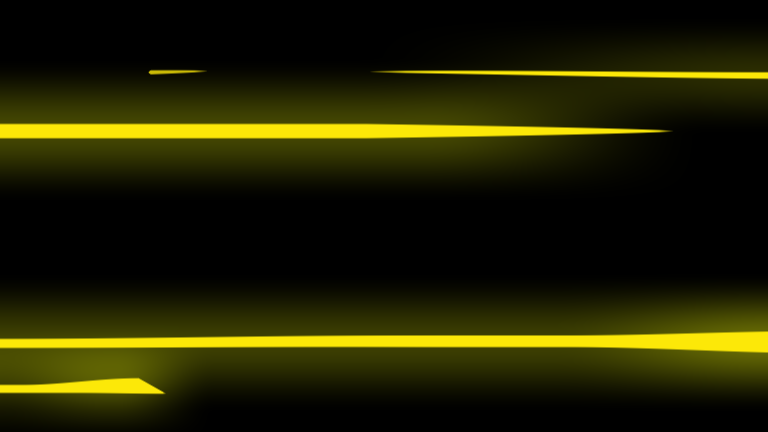
Reproduce this background procedurally as a WebGL 2 fragment shader.

```glsl
#version 300 es
precision highp float;
// Tapered yellow light streaks run across a black field, each in a wide olive glow.
// Every streak is a band between an upper and a lower edge curve; the glows are
// smooth vertical falloffs, faded or strengthened along x.

uniform vec2 u_resolution;
out vec4 fragColor;

// Coverage of the band between two edge heights, vanishing where they meet.
float band(float y, float top, float bottom) {
    float soft = max(1.0 / u_resolution.y, 0.0045);
    float halfWidth = 0.5 * (top - bottom);
    float inside = halfWidth - abs(y - 0.5 * (top + bottom));
    return clamp(inside / soft + 0.5, 0.0, 1.0) * clamp(2.0 * halfWidth / soft, 0.0, 1.0);
}

// Vertical falloff, 1 on the axis and 0 at the given reach.
float glow(float offset, float reach) {
    return 1.0 - smoothstep(0.0, reach, abs(offset));
}

void main() {
    vec2 p = gl_FragCoord.xy / u_resolution;
    float x = p.x;
    float y = p.y;

    // Upper right: a thin line that widens and sinks towards the right edge.
    float thinAxis = mix(0.834, 0.825, smoothstep(0.45, 1.05, x));
    float thinHalf = 0.0075 * sqrt(clamp((x - 0.482) / 0.518, 0.0, 1.0));
    float light = band(y, thinAxis + thinHalf, thinAxis - thinHalf);

    // Upper left: a short dash, blunt on the left and pointed on the right.
    float dash = clamp((0.27 - x) / 0.075, 0.0, 1.0);
    float dashHalf = 0.0048 * sqrt(dash) * smoothstep(0.192, 0.197, x);
    float dashAxis = 0.8355 - 0.003 * dash;
    light = max(light, 0.8 * band(y, dashAxis + dashHalf, dashAxis - dashHalf));

    // Upper middle: a thick beam ending in a long point.
    float taper = clamp((0.877 - x) / 0.4, 0.0, 1.0);
    float beamHalf = 0.0165 * pow(taper, 0.65);
    light = max(light, band(y, 0.6965 + beamHalf, 0.6965 - beamHalf));

    // Lower: a full-width beam that flares at the right.
    float flare = smoothstep(0.74, 1.08, x);
    float lowAxis = 0.205 + 0.005 * smoothstep(0.0, 0.5, x) - 0.002 * flare;
    float lowHalf = 0.0105 + 0.003 * smoothstep(0.0, 0.6, x) + 0.0125 * flare;
    light = max(light, band(y, lowAxis + lowHalf, lowAxis - lowHalf));

    // Lower left: a blade with a rising back and a slanted tip.
    float back = 0.109 + 0.0155 * smoothstep(0.03, 0.18, x);
    float tip = 0.124 - 0.036 * (x - 0.181) / 0.036;
    float keel = 0.0905 - 0.002 * smoothstep(0.1, 0.217, x);
    light = max(light, band(y, min(back, tip), keel));

    // Glows around the beams.
    float haze = 0.27 * glow(y - 0.698, 0.17) * (1.0 - smoothstep(0.55, 0.92, x));
    haze += 0.17 * glow(y - 0.825, 0.14) * smoothstep(0.46, 1.0, x);
    float lowGlow = 0.24 + 0.17 * smoothstep(0.72, 1.0, x);
    haze += lowGlow * glow(y - 0.207, 0.165);
    float bladeFade = (1.0 - smoothstep(0.15, 0.28, x)) * mix(0.55, 1.0, smoothstep(0.0, 0.14, x));
    haze += 0.25 * glow(y - 0.11, 0.14) * bladeFade;

    vec3 olive = haze * vec3(1.0, 1.04, 0.03);
    vec3 yellow = vec3(0.99, 0.91, 0.03);
    fragColor = vec4(mix(olive, yellow, light), 1.0);
}
```
